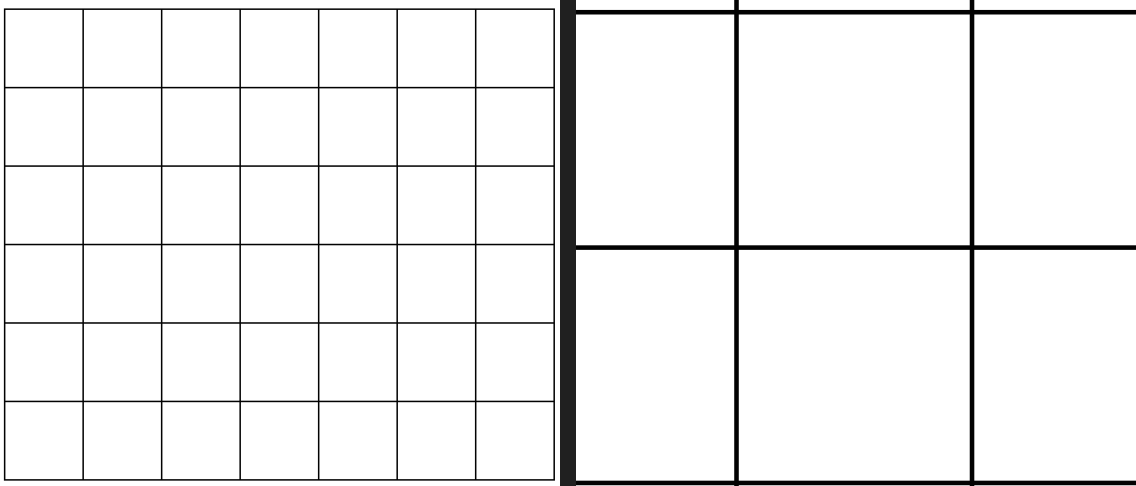
Left, the full canvas; right, a detail of the centre.
Reproduce this pattern procedurally as a WebGL 1 fragment shader.

```glsl
precision highp float;
// A plain ruled grid of square cells, seven across and six down, with a margin.
// Each pixel finds its nearest vertical and horizontal rule and takes the
// share of itself that the rule covers, so thin lines stay smooth at any size.

uniform vec2 u_resolution;

// Lengths are fractions of the canvas width.
const vec2 CELL_COUNT = vec2(7.0, 6.0);
const vec2 CELL_SIZE = vec2(0.14019, 0.14010);
const vec2 GRID_ORIGIN = vec2(0.0083, 0.0109);
const float LINE_WIDTH = 0.00272;
const vec3 PAPER_COLOR = vec3(1.0);
const vec3 LINE_COLOR = vec3(0.008);

// Share of a pixel-wide interval at x that lies within [low, high].
vec2 intervalCoverage(vec2 x, vec2 low, vec2 high, float pixel) {
  vec2 overlap = min(x + 0.5 * pixel, high) - max(x - 0.5 * pixel, low);
  return clamp(overlap / pixel, 0.0, 1.0);
}

// Coverage by the rules: x and y lines stop at the outer frame.
float gridCoverage(vec2 p, float pixel) {
  vec2 halfWidth = vec2(0.5 * LINE_WIDTH);
  vec2 gridSize = CELL_COUNT * CELL_SIZE;
  vec2 nearest = clamp(floor(p / CELL_SIZE + 0.5), vec2(0.0), CELL_COUNT);
  vec2 offset = p - nearest * CELL_SIZE;

  vec2 onRule = intervalCoverage(offset, -halfWidth, halfWidth, pixel);
  vec2 inFrame = intervalCoverage(p, -halfWidth, gridSize + halfWidth, pixel);

  // Union of the two line directions, without doubling the crossings.
  vec2 lines = onRule * inFrame.yx;
  return lines.x + lines.y - onRule.x * onRule.y;
}

void main() {
  float pixel = 1.0 / u_resolution.x;
  vec2 p = gl_FragCoord.xy * pixel - GRID_ORIGIN;
  vec3 color = mix(PAPER_COLOR, LINE_COLOR, gridCoverage(p, pixel));
  gl_FragColor = vec4(color, 1.0);
}
```
